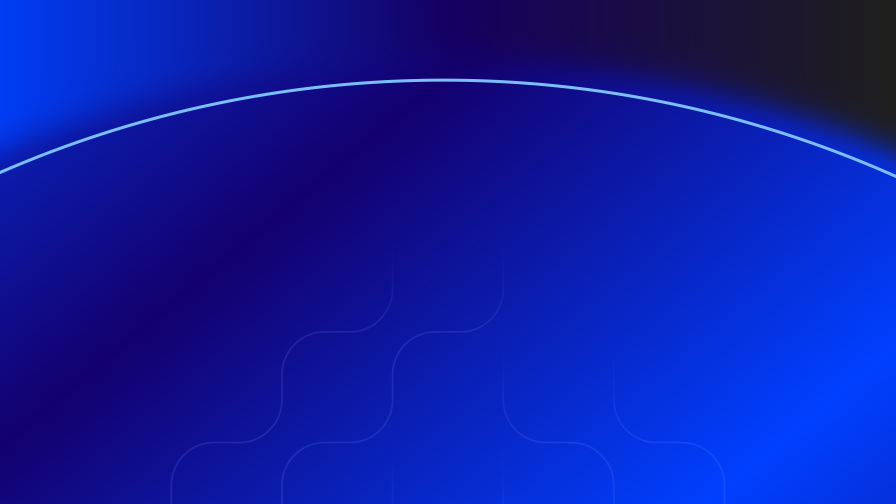
Write a WebGL 1 fragment shader that draws this background.

```glsl
precision highp float;

uniform vec2 u_resolution;

#define DISC_CENTER vec2(0.880, -1.363)
#define DISC_RADIUS 2.204
#define RIM_HALF_WIDTH 0.0030
#define GLOW_SIZE 0.055
#define BAND_NORMAL vec2(0.64, -0.77)
#define BAND_START -0.087
#define BAND_SPAN 0.984
#define GRID_ORIGIN vec2(0.340, 0.122)
#define GRID_PITCH 0.2195
#define CORNER_RADIUS 0.085
#define TRACE_HALF_WIDTH 0.0017
#define TRACE_ALPHA 0.17

const vec3 NAVY = vec3(0.075, 0.0, 0.43);
const vec3 ELECTRIC_BLUE = vec3(0.0, 0.25, 1.0);
const vec3 SKY_LEFT = vec3(0.0, 0.24, 0.96);
const vec3 SKY_MIDDLE = vec3(0.08, 0.0, 0.38);
const vec3 SKY_RIGHT = vec3(0.12, 0.12, 0.11);
const vec3 RIM_COLOR = vec3(0.48, 0.75, 0.98);
const vec3 TRACE_COLOR = vec3(0.45, 0.55, 1.0);

// Antialiased coverage of a line, given the distance to its middle
float stroke(float dist, float halfWidth) {
    return clamp((halfWidth - dist) * u_resolution.y + 0.5, 0.0, 1.0);
}

// Three-stop horizontal gradient behind the disc
vec3 skyColor(float x) {
    vec3 leftHalf = mix(SKY_LEFT, SKY_MIDDLE, clamp(x * 2.0, 0.0, 1.0));
    return mix(leftHalf, SKY_RIGHT, clamp(x * 2.0 - 1.0, 0.0, 1.0));
}

// Diagonal gradient that reflects at both of its ends
vec3 discColor(vec2 p) {
    float t = abs(dot(p, BAND_NORMAL) - BAND_START) / BAND_SPAN;
    return mix(NAVY, ELECTRIC_BLUE, 1.0 - abs(1.0 - t));
}

// Distance to a rounded step rising from x = 0 to x = GRID_PITCH at y = 0
float stepDistance(vec2 p) {
    vec2 q = p - vec2(0.5 * GRID_PITCH, 0.0);
    if (q.x > 0.0) q = -q;
    vec2 corner = CORNER_RADIUS - vec2(q.x + 0.5 * GRID_PITCH, -q.y);
    float outside = length(max(corner, 0.0));
    return abs(outside + min(max(corner.x, corner.y), 0.0) - CORNER_RADIUS);
}

// Trace opacity, dissolving upward until it ends at the given height
float trace(float dist, float y, float top) {
    float fade = 1.0 - smoothstep(top - GRID_PITCH, top, y);
    return stroke(dist, TRACE_HALF_WIDTH) * fade;
}

// Pairs of staircases, mirrored steps and short uprights on one grid
float traces(vec2 p) {
    float coverage = 0.0;
    for (int i = 0; i < 2; i++) {
        vec2 q = p - GRID_ORIGIN - vec2(float(i) * GRID_PITCH, 0.0);

        vec2 stair = q - GRID_PITCH * step(0.5 * GRID_PITCH, q.y);
        coverage = max(coverage, trace(stepDistance(stair), p.y, 0.53));

        vec2 mirrored = vec2(4.0 * GRID_PITCH - q.x, q.y);
        coverage = max(coverage, trace(stepDistance(mirrored), p.y, 0.33));

        float upright = abs(q.x - 2.0 * GRID_PITCH);
        coverage = max(coverage, trace(upright, p.y, 0.12));
    }
    return coverage;
}

void main() {
    vec2 p = gl_FragCoord.xy / u_resolution.y;
    float edge = length(p - DISC_CENTER) - DISC_RADIUS;

    // Disc and its soft halo over the sky
    float halo = max(edge, 0.0) / GLOW_SIZE;
    vec3 sky = skyColor(gl_FragCoord.x / u_resolution.x);
    vec3 color = mix(sky, discColor(p), exp(-halo * halo));

    // Faint traces, then the bright rim
    color = mix(color, TRACE_COLOR, TRACE_ALPHA * traces(p));
    color = mix(color, RIM_COLOR, stroke(abs(edge), RIM_HALF_WIDTH));

    gl_FragColor = vec4(color, 1.0);
}
```
